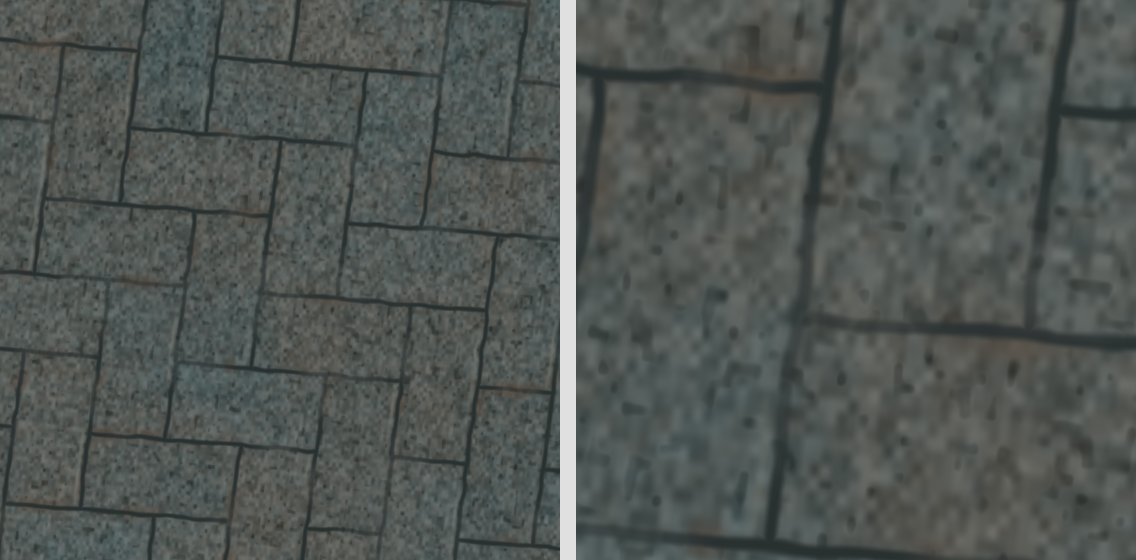
Left, the full canvas; right, a detail of the centre.
A Shadertoy shader for this texture:

```glsl
const vec2 ORIGIN = vec2(0.2318, 0.772);        // corner of paver cell (0, 0)
const vec2 AXIS_ACROSS = vec2(0.1349, -0.0109); // one paver width, along a course
const vec2 AXIS_DOWN = vec2(-0.018, -0.1363);   // one paver width, down the canvas
const float SHIFT_DIAGONAL = 8.0;               // diagonal where the bond slips by half
const float JOINT_INNER = 0.008;                // joint widths, in paver widths
const float JOINT_OUTER = 0.046;
const float WOBBLE = 0.035;
const float RIDGE_OFFSET = 0.075;
const float RIDGE_WIDTH = 0.028;
const float FINE_GRAIN = 0.115;
const float COARSE_GRAIN = 0.075;
const float PIT_DEPTH = 0.075;
const float PAVER_VARIATION = 0.022;
const vec3 COOL_STONE = vec3(0.305, 0.356, 0.356);
const vec3 WARM_STONE = vec3(0.350, 0.352, 0.330);
const vec3 JOINT_COLOR = vec3(0.160, 0.190, 0.190);
const vec3 RIDGE_COLOR = vec3(0.450, 0.470, 0.445);
const vec3 RUST_COLOR = vec3(0.370, 0.310, 0.260);

float hash(vec2 p) {
    return fract(sin(dot(p, vec2(127.1, 311.7))) * 43758.5453);
}

float noise(vec2 p) {
    vec2 i = floor(p);
    vec2 f = fract(p);
    f = f * f * (3.0 - 2.0 * f);
    return mix(mix(hash(i), hash(i + vec2(1, 0)), f.x),
               mix(hash(i + vec2(0, 1)), hash(i + vec2(1, 1)), f.x), f.y);
}

// Herringbone of 2:1 pavers: finds the paver's first cell and its size
void findPaver(vec2 q, out vec2 corner, out vec2 size) {
    corner = floor(q);
    float diagonal = corner.x + corner.y;
    float phase = mod(diagonal + 2.0 * step(SHIFT_DIAGONAL, diagonal), 4.0);
    bool lying = phase < 1.5;
    size = lying ? vec2(2, 1) : vec2(1, 2);
    if (mod(phase, 2.0) > 0.5) corner -= lying ? vec2(1, 0) : vec2(0, 1);
}

void mainImage(out vec4 fragColor, in vec2 fragCoord) {
    vec2 uv = fragCoord / iResolution.xy;
    vec2 q = inverse(mat2(AXIS_ACROSS, AXIS_DOWN)) * (uv - ORIGIN);
    q += WOBBLE * (vec2(noise(uv * 40.0), noise(uv * 40.0 + 71.0)) - 0.5);

    vec2 corner, size;
    findPaver(q, corner, size);
    vec2 local = q - corner;
    vec2 edge = min(local, size - local);
    float edgeDistance = min(edge.x, edge.y);

    // Stone tint, by paver and in broad patches
    float warmth = 0.45 * hash(corner + 3.7) + 0.75 * noise(uv * 9.0 + 5.0) - 0.1;
    warmth += 0.5 * (noise(uv * 65.0 + 40.0) - 0.5);
    vec3 color = mix(COOL_STONE, WARM_STONE, clamp(warmth, 0.0, 1.0));
    color += PAVER_VARIATION * (hash(corner + 17.3) - 0.5);

    // Grain, slightly tall, with dark pits
    vec2 grainUv = mat2(0.99, 0.12, -0.12, 0.99) * uv;
    color += FINE_GRAIN * (noise(grainUv * vec2(165, 125)) - 0.5);
    color += COARSE_GRAIN * (noise(grainUv * vec2(95, 70) + 19.0) - 0.5);
    color -= PIT_DEPTH * smoothstep(0.68, 0.95, noise(grainUv * vec2(120, 95) + 53.0));

    // Rust stains close to the joints
    float rust = smoothstep(0.62, 0.9, noise(uv * 22.0 + 31.0));
    color = mix(color, RUST_COLOR, 0.5 * rust * (1.0 - smoothstep(0.03, 0.16, edgeDistance)));

    // Worn pale ridge on the right edge, broken along its length
    float ridgeDistance = (size.x - local.x - RIDGE_OFFSET) / RIDGE_WIDTH;
    float ridge = exp(-ridgeDistance * ridgeDistance);
    ridge *= smoothstep(0.25, 0.75, noise(uv * 11.0 + 83.0));
    ridge *= 0.5 + 0.5 * noise(uv * 60.0 + 9.0);
    ridge *= smoothstep(0.0, 0.08, edge.y) * (size.y > 1.5 ? 1.0 : 0.45);
    color = mix(color, RIDGE_COLOR, 0.8 * ridge);

    // Joints of uneven depth, over a soft shade
    float joint = 1.0 - smoothstep(JOINT_INNER, JOINT_OUTER, edgeDistance);
    float depth = 0.5 + 0.5 * smoothstep(0.2, 0.65, noise(uv * 14.0 + 61.0));
    color *= 1.0 - 0.07 * (1.0 - smoothstep(0.0, 0.12, edgeDistance)) * (1.0 - ridge);
    color = mix(color, JOINT_COLOR, joint * depth);

    fragColor = vec4(color, 1.0);
}
```
